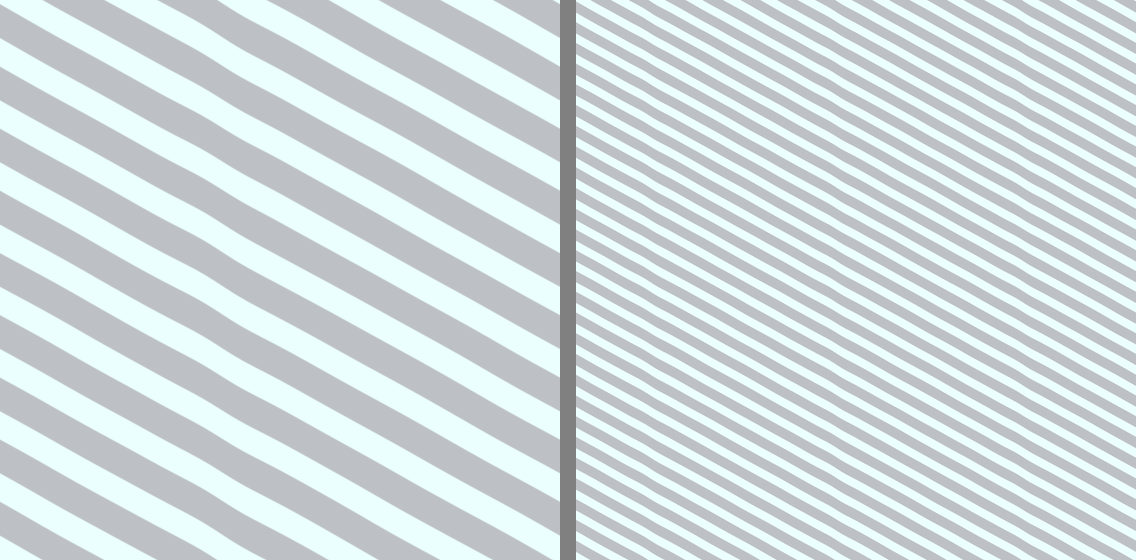
Left, the tile; right, the same tile 3 across and 3 down.
Write a WebGL 2 fragment shader that draws this pattern.

```glsl
#version 300 es
precision highp float;
// Slanted grey stripes on a pale icy ground, falling to the right.
// A whole-number phase (5 across, 9 up) makes the bands tile; a small
// bend and wrapping gradient noise make their edges slightly uneven.

uniform vec2 u_resolution;
out vec4 fragColor;

const vec2 REPEATS = vec2(5.0, 9.0);
const float STRIPE_CENTRE = 0.662;   // phase within one repeat
const float STRIPE_WIDTH = 0.543;    // share of one repeat
const float EDGE_SOFTNESS = 0.018;   // half width, in repeats
const vec3 GROUND = vec3(0.925, 1.0, 1.0);
const vec3 STRIPE = vec3(0.74, 0.755, 0.775);

// Pseudo-random unit gradient for a lattice cell
vec2 cellGradient(vec2 cell) {
    float h = fract(sin(dot(cell, vec2(127.1, 311.7))) * 4375.85);
    float angle = 6.28318 * h;
    return vec2(cos(angle), sin(angle));
}

// Gradient noise that wraps after the given number of cells
float tiledNoise(vec2 p, vec2 period) {
    vec2 cell = floor(p);
    vec2 f = p - cell;
    vec2 w = f * f * f * (f * (f * 6.0 - 15.0) + 10.0);
    vec2 lo = mod(cell, period);
    vec2 hi = mod(cell + 1.0, period);
    float a = dot(cellGradient(lo), f);
    float b = dot(cellGradient(vec2(hi.x, lo.y)), f - vec2(1.0, 0.0));
    float c = dot(cellGradient(vec2(lo.x, hi.y)), f - vec2(0.0, 1.0));
    float d = dot(cellGradient(hi), f - 1.0);
    return mix(mix(a, b, w.x), mix(c, d, w.x), w.y);
}

// Signed offset from a centre, wrapped to one period
float wrappedOffset(float x, float centre) {
    return fract(x - centre + 0.5) - 0.5;
}

// Local steepening of the bands around one column
float bend(float x, float centre, float width, float amount) {
    float d = wrappedOffset(x, centre) / width;
    return amount * d * exp(-d * d);
}

// Coverage of a stripe at a given phase
float stripeMask(float phase, float width, float softness) {
    float edge = abs(wrappedOffset(phase, STRIPE_CENTRE)) - 0.5 * width;
    return 1.0 - smoothstep(-softness, softness, edge);
}

void main() {
    vec2 uv = gl_FragCoord.xy / u_resolution;

    // Slanted phase with a slight waver
    float waver = bend(uv.x, 0.395, 0.06, 0.045)
                + 0.025 * tiledNoise(uv * vec2(5.0, 4.0), vec2(5.0, 4.0));
    float phase = dot(uv, REPEATS) + waver;

    // Edges stay soft at any size and never thinner than a pixel
    float pixel = length(REPEATS / u_resolution);
    float softness = max(EDGE_SOFTNESS, 0.75 * pixel);
    float stripe = stripeMask(phase, STRIPE_WIDTH, softness);

    fragColor = vec4(mix(GROUND, STRIPE, stripe), 1.0);
}
```
